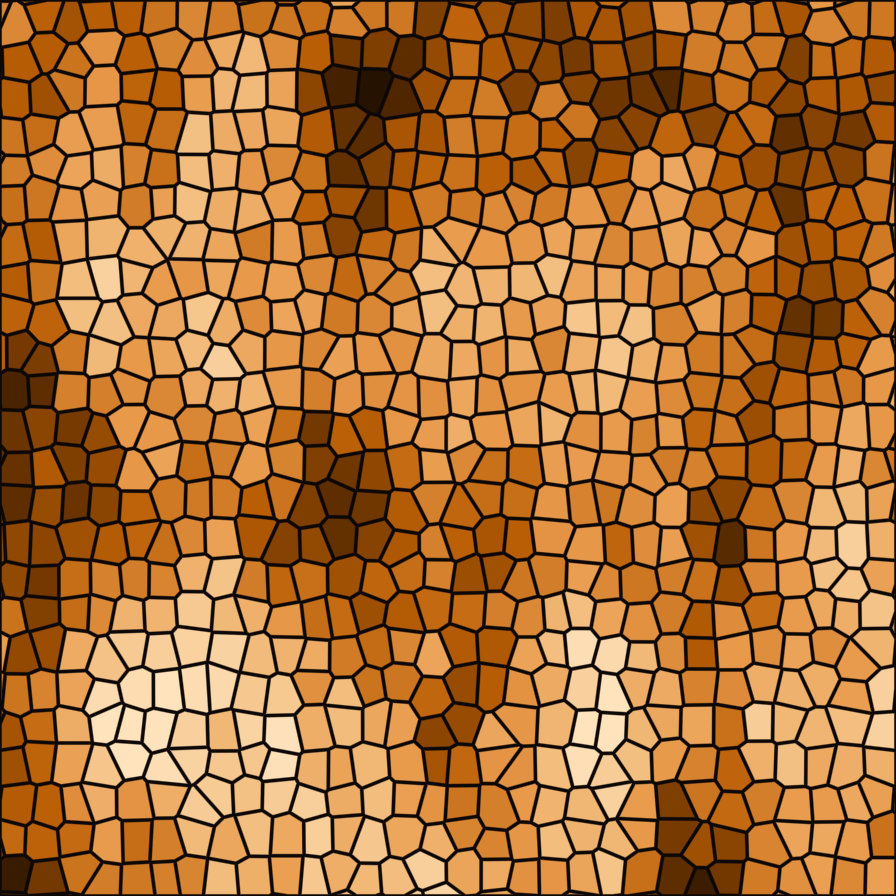
Reproduce this pattern procedurally as a three.js fragment shader.

```glsl
// Mosaic of amber, cream and dark brown cells parted by thin dark joints.
// A jittered grid gives Voronoi cells; each takes one flat colour from a
// vertically stretched noise field, mapped through a brown-to-cream ramp.

#define CELLS vec2(30.0, 24.0)     // cells across and up
#define JITTER 0.53                // seed scatter, as a share of a cell
#define JOINT_HALF_WIDTH 0.0020    // in canvas units
#define JOINT_SOFTNESS 0.0010      // in canvas units
#define PATCHES vec2(7.5, 4.6)     // tone patches across and up
#define TONE_MEAN 0.50
#define TONE_GAIN 1.32
#define GRAIN 0.16                 // tone change from cell to cell
#define JOINT_COLOR vec3(0.05, 0.03, 0.025)

varying vec2 vUv;

vec2 hash2(vec2 p) {
  vec3 q = fract(p.xyx * vec3(0.1031, 0.1030, 0.0973));
  q += dot(q, q.yzx + 33.33);
  return fract((q.xx + q.yz) * q.zy);
}

float valueNoise(vec2 p) {
  vec2 i = floor(p);
  vec2 f = fract(p);
  f = f * f * (3.0 - 2.0 * f);
  float low = mix(hash2(i).x, hash2(i + vec2(1.0, 0.0)).x, f.x);
  float high = mix(hash2(i + vec2(0.0, 1.0)).x, hash2(i + vec2(1.0)).x, f.x);
  return mix(low, high, f.y);
}

// Three octaves, with weights that add up to one
float patchNoise(vec2 p) {
  return 0.55 * valueNoise(p + 41.0)
       + 0.28 * valueNoise(p * 2.1 + 87.3)
       + 0.17 * valueNoise(p * 4.3 + 153.7);
}

vec2 seedPoint(vec2 cell) {
  return (cell + 0.5 + JITTER * (hash2(cell + 19.0) - 0.5)) / CELLS;
}

// Returns the nearest seed in xy and the distance to the cell edge in z
vec3 voronoi(vec2 uv) {
  vec2 home = floor(uv * CELLS);
  vec2 nearest = vec2(0.0);
  float best = 10.0;
  for (int y = -2; y <= 2; y++) {
    for (int x = -2; x <= 2; x++) {
      vec2 seed = seedPoint(home + vec2(float(x), float(y)));
      float d = distance(uv, seed);
      if (d < best) {
        best = d;
        nearest = seed;
      }
    }
  }

  // Distance to the bisector with each neighbouring seed
  float edge = 10.0;
  for (int y = -2; y <= 2; y++) {
    for (int x = -2; x <= 2; x++) {
      vec2 seed = seedPoint(home + vec2(float(x), float(y)));
      vec2 across = seed - nearest;
      float gap = length(across);
      if (gap > 0.0001) {
        edge = min(edge, dot(0.5 * (seed + nearest) - uv, across / gap));
      }
    }
  }
  return vec3(nearest, edge);
}

// Colour ramp from near black, through amber, to cream
vec3 amberRamp(float t) {
  vec3 c = mix(vec3(0.15, 0.07, 0.0), vec3(0.43, 0.21, 0.0),
               clamp((t - 0.02) / 0.16, 0.0, 1.0));
  c = mix(c, vec3(0.73, 0.37, 0.02), clamp((t - 0.18) / 0.18, 0.0, 1.0));
  c = mix(c, vec3(0.91, 0.60, 0.29), clamp((t - 0.36) / 0.24, 0.0, 1.0));
  c = mix(c, vec3(0.95, 0.74, 0.49), clamp((t - 0.60) / 0.18, 0.0, 1.0));
  return mix(c, vec3(1.0, 0.89, 0.74), clamp((t - 0.78) / 0.20, 0.0, 1.0));
}

void main() {
  vec3 cell = voronoi(vUv);

  // One tone for the whole cell
  float tone = TONE_MEAN + TONE_GAIN * (patchNoise(cell.xy * PATCHES) - 0.5);
  tone += GRAIN * (hash2(floor(cell.xy * CELLS) + 71.0).y - 0.5);
  vec3 color = amberRamp(tone);

  // Joints between cells and along the canvas border
  vec2 border = min(vUv, 1.0 - vUv);
  float edge = min(cell.z, min(border.x, border.y));
  float fill = smoothstep(JOINT_HALF_WIDTH - JOINT_SOFTNESS,
                          JOINT_HALF_WIDTH + JOINT_SOFTNESS, edge);
  gl_FragColor = vec4(mix(JOINT_COLOR, color, fill), 1.0);
}
```
